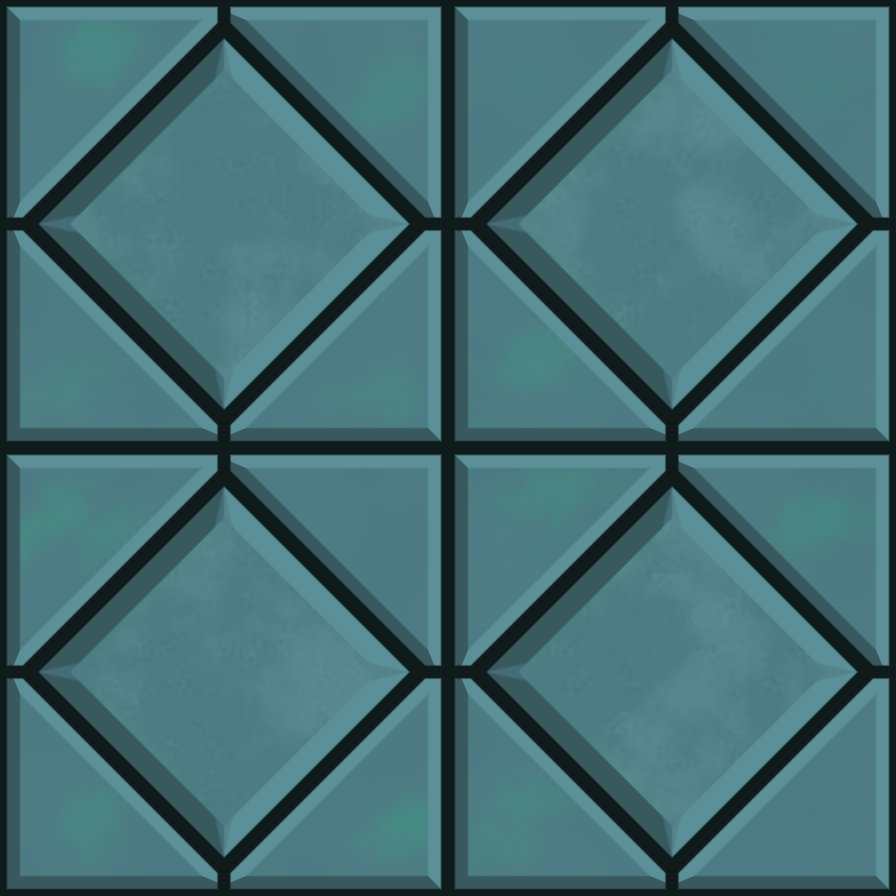
Give the GLSL for this pattern, as a three.js fragment shader.

```glsl
varying vec2 vUv;

const float REPEATS = 2.0;
const float SOFT = 0.003;
const float SQRT2 = 1.4142;

const vec3 GROOVE = vec3(0.06, 0.10, 0.10);
const vec3 FACE = vec3(0.305, 0.485, 0.515);
const vec3 LIT = vec3(0.36, 0.565, 0.595);
const vec3 SHADE = vec3(0.22, 0.35, 0.365);
const vec3 WORN = vec3(0.345, 0.535, 0.555);
const vec3 PATINA = vec3(0.26, 0.565, 0.515);

float hash(vec2 p) {
  return fract(sin(dot(p, vec2(127.1, 311.7))) * 43758.5);
}

float softStep(float d, float blur) {
  return smoothstep(-blur, blur, d);
}

// Gradient noise that wraps after a whole number of lattice cells
float cornerRamp(vec2 corner, vec2 offset, float period) {
  float angle = 6.2832 * hash(mod(corner, period) + 3.7);
  return dot(vec2(cos(angle), sin(angle)), offset);
}

float gradientNoise(vec2 uv, float period) {
  vec2 p = uv * period;
  vec2 i = floor(p);
  vec2 f = p - i;
  vec2 w = f * f * f * (f * (f * 6.0 - 15.0) + 10.0);
  vec2 e = vec2(1.0, 0.0);
  float low = mix(cornerRamp(i, f, period), cornerRamp(i + e.xy, f - e.xy, period), w.x);
  float high = mix(cornerRamp(i + e.yx, f - e.yx, period), cornerRamp(i + e.xx, f - e.xx, period), w.x);
  return mix(low, high, w.y);
}

float fbm(vec2 uv, float period) {
  float sum = 0.0;
  float gain = 1.0;
  for (int k = 0; k < 5; k++) {
    sum += gain * gradientNoise(uv, period);
    period *= 2.0;
    gain *= 0.6;
  }
  return sum;
}

// Brushed green blotches, two per corner tile
float patina(vec2 uv, vec2 p, vec2 tile) {
  vec2 a = abs(p);
  float ragged = fbm(uv, 14.0);
  float amount = 0.0;
  for (int k = 0; k < 2; k++) {
    vec2 seed = tile + 17.0 * float(k);
    vec2 center = 0.26 + 0.17 * vec2(hash(seed + 1.3), hash(seed + 5.9));
    vec2 d = sign(p) * (a - center);
    float tilt = 0.1 + 0.7 * hash(seed + 8.1);
    d = mat2(cos(tilt), -sin(tilt), sin(tilt), cos(tilt)) * d;
    float reach = length(d / vec2(0.15, 0.085)) + 0.65 * ragged;
    float strength = pow(hash(seed + 2.4), 1.6);
    amount = max(amount, strength * (1.0 - smoothstep(0.1, 1.15, reach)));
  }
  return amount;
}

// Triangular corner tile: bevels on two outer sides and the diagonal
vec3 cornerTile(vec3 face, vec2 p, vec2 outer, float diagonal, float bevel) {
  vec2 facing = step(0.0, p);
  float diagonalLit = 1.0 - facing.x * facing.y;
  float light = mix(facing.y, facing.x, softStep(outer.y - outer.x, SOFT));
  float nearest = min(outer.x, outer.y);
  light = mix(light, diagonalLit, softStep(nearest - diagonal, SOFT));
  float inside = softStep(min(nearest, diagonal) - bevel, SOFT);
  return mix(mix(SHADE, LIT, light), face, inside);
}

// Diamond tile: shaded on the left, lit on the right, flared at the tips
vec3 diamondTile(vec3 face, vec2 p, float radius, float depth, float bevel) {
  vec2 a = abs(p);
  vec3 slope = mix(SHADE, LIT, softStep(p.x, SOFT));
  float tipDepth = radius - max(a.x, a.y);
  float flare = softStep(0.22 * tipDepth - min(a.x, a.y), 0.004);
  slope = mix(slope, FACE, 0.6 * flare);
  return mix(slope, face, softStep(depth - bevel, SOFT));
}

void main() {
  vec2 p = fract(vUv * REPEATS) - 0.5;
  vec2 a = abs(p);
  vec2 tile = floor(vUv * REPEATS * 2.0);
  float radius = 0.414;

  // Distances inward from the grooves
  vec2 outer = 0.4844 - a;
  float diagonal = (a.x + a.y - 0.4635) / SQRT2;
  float depth = (radius - a.x - a.y) / SQRT2;
  float corner = min(min(outer.x, outer.y), min(diagonal, min(a.x, a.y) - 0.0145));

  // Surface wear
  float mottle = smoothstep(-0.25, 0.6, fbm(vUv, 6.0));
  float grain = gradientNoise(vUv, 150.0) * gradientNoise(vUv + 0.37, 24.0);
  vec3 diamondFace = mix(FACE, WORN, mottle) + 0.07 * grain;
  vec3 cornerFace = FACE + 0.012 * gradientNoise(vUv, 8.0);
  cornerFace = mix(cornerFace, PATINA, 0.85 * patina(vUv, p, tile));

  // Tiles over the groove
  vec3 color = GROOVE;
  color = mix(color, cornerTile(cornerFace, p, outer, diagonal, 0.029), softStep(corner, SOFT));
  color = mix(color, diamondTile(diamondFace, p, radius, depth, 0.05), softStep(depth, SOFT));
  gl_FragColor = vec4(color, 1.0);
}
```
